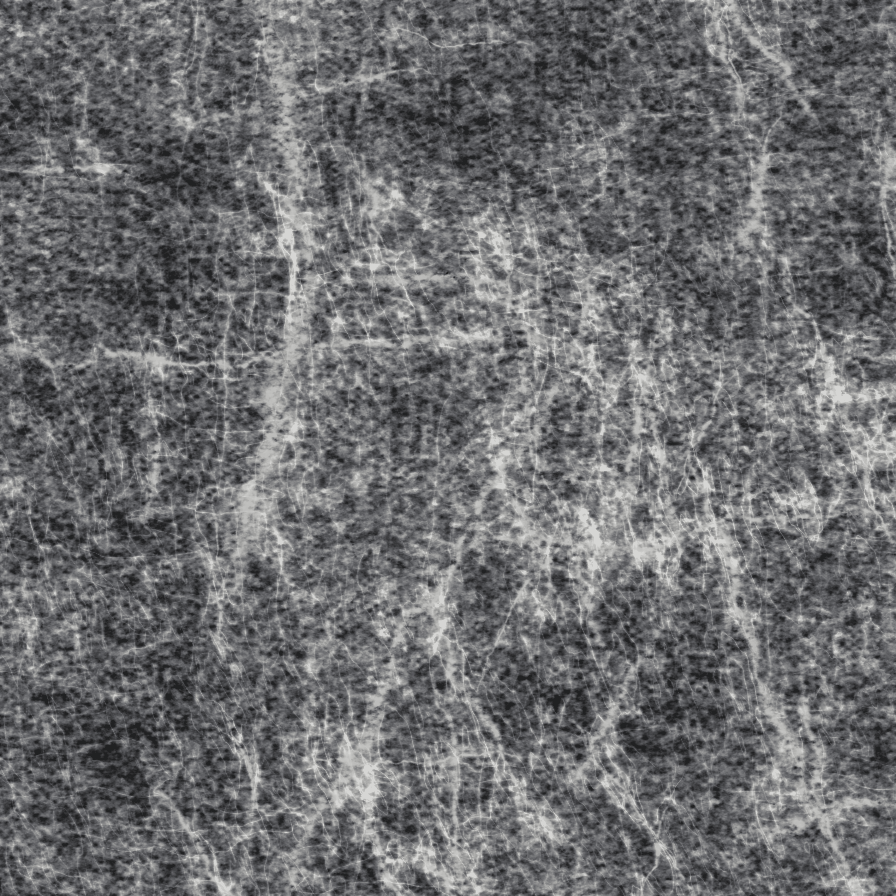
A Shadertoy shader for this texture:

```glsl
// Dark grey marble with grainy ground, a web of fine cracks and pale feathery veins.

const vec3 COOL_DARK = vec3(0.98, 0.99, 1.03);
const vec3 NEUTRAL_PALE = vec3(1.0, 1.0, 0.99);
const float GROUND_TONE = 0.285;
const float VEIN_TONE = 0.76;
const int CRACK_LAYERS = 8;
const int SMALL_VEINS = 36;

float hash(vec2 p) {
    return fract(sin(dot(p, vec2(127.1, 311.7))) * 43758.5453);
}

float noise(vec2 p) {
    vec2 cell = floor(p), f = fract(p);
    f = f * f * (3.0 - 2.0 * f);
    float low = mix(hash(cell), hash(cell + vec2(1, 0)), f.x);
    float high = mix(hash(cell + vec2(0, 1)), hash(cell + vec2(1, 1)), f.x);
    return mix(low, high, f.y);
}

mat2 rotation(float angle) {
    float c = cos(angle), s = sin(angle);
    return mat2(c, -s, s, c);
}

// Layered noise, normalised to 0..1 around 0.5
float fbm(vec2 p, int octaves) {
    float sum = 0.0, total = 0.0, weight = 0.5;
    for (int i = 0; i < octaves; i++) {
        sum += weight * noise(p);
        total += weight;
        p = rotation(0.6) * p * 2.03 + 17.3;
        weight *= 0.5;
    }
    return sum / total;
}

// Thin jagged lines running along the given angle
float threads(vec2 p, float angle, vec2 frequency, float width, float seed) {
    vec2 q = rotation(angle) * p * frequency + seed * 31.7;
    return exp(-abs(fbm(q, 4) - 0.5) / width);
}

// Crossing sets of threads, alternately steep and nearly level
float crackWeb(vec2 p) {
    float web = 0.0;
    for (int i = 0; i < CRACK_LAYERS; i++) {
        float seed = float(i) + 1.0;
        float spread = hash(vec2(seed, 4.7)) - 0.5;
        bool steep = i % 3 != 2;
        float angle = steep ? 1.7 + 0.9 * spread : 0.1 + 0.5 * spread;
        vec2 frequency = vec2(5.0, 13.0) * (1.0 + 0.32 * float(i));
        float patches = smoothstep(0.3, 0.7, fbm(p * 5.0 + seed * 9.1, 2));
        web += threads(p, angle, frequency, 0.022, seed) * mix(0.25, 1.05, patches);
    }
    return web;
}

// Tapered vein from a to b: x = bright core, y = soft halo
vec2 vein(vec2 p, vec2 a, vec2 b, float width) {
    vec2 along = b - a;
    float h = clamp(dot(p - a, along) / dot(along, along), 0.0, 1.0);
    float d = length(p - a - along * h);
    float taper = sqrt(4.0 * h * (1.0 - h));
    float swell = noise(vec2(h * length(along) * 22.0, a.x * 57.0 + a.y * 13.0));
    float w = width * (0.2 + 1.1 * swell) * taper + 0.0004;
    float spread = 0.012 + 2.5 * width;
    return taper * vec2(exp(-d * d / (w * w)), exp(-d * d / (spread * spread)));
}

vec2 joinVeins(vec2 a, vec2 b) {
    return vec2(max(a.x, b.x), a.y + b.y * (1.0 - a.y));
}

vec2 scatteredVeins(vec2 p) {
    vec2 veins = vec2(0.0);
    for (int i = 0; i < SMALL_VEINS; i++) {
        float seed = float(i) + 0.5;
        vec2 centre = vec2(hash(vec2(seed, 1.3)), hash(vec2(seed, 2.9)));
        float kind = hash(vec2(seed, 5.1));
        float spread = hash(vec2(seed, 7.7)) - 0.5;
        float angle = kind < 0.6 ? 1.85 + 0.5 * spread
                    : kind < 0.75 ? 1.2 + 0.4 * spread : 0.1 + 0.3 * spread;
        float halfLength = mix(0.06, 0.18, hash(vec2(seed, 9.2)));
        float width = mix(0.002, 0.007, pow(hash(vec2(seed, 11.4)), 2.0));
        vec2 reach = halfLength * vec2(cos(angle), sin(angle));
        veins = joinVeins(veins, vein(p, centre - reach, centre + reach, width));
    }
    return veins;
}

// The few long fractures that divide the slab
vec2 mainVeins(vec2 p) {
    vec2 veins = vein(p, vec2(0.27, -0.08), vec2(0.66, 0.67), 0.009);
    veins = joinVeins(veins, vein(p, vec2(0.29, 1.08), vec2(0.35, 0.60), 0.010));
    veins = joinVeins(veins, vein(p, vec2(0.35, 0.72), vec2(0.26, 0.34), 0.020));
    veins = joinVeins(veins, vein(p, vec2(-0.10, 0.61), vec2(0.66, 0.62), 0.005));
    veins = joinVeins(veins, vein(p, vec2(0.44, 0.36), vec2(1.10, 0.45), 0.005));
    return joinVeins(veins, vein(p, vec2(0.72, 0.62), vec2(0.98, -0.05), 0.006));
}

void mainImage(out vec4 fragColor, in vec2 fragCoord) {
    vec2 p = fragCoord / iResolution.y;

    // Ground: cloudy patches, level streaks, grain and pale flecks
    float grain = fbm(p * vec2(150.0, 210.0), 3) - 0.5;
    float clouds = fbm(p * vec2(5.0, 7.0) + 3.0, 4) - 0.5;
    float streaks = fbm(p * vec2(18.0, 85.0), 3) - 0.5;
    float flecks = smoothstep(0.58, 0.72, fbm(p * vec2(95.0, 130.0) + 40.0, 3));
    float tone = GROUND_TONE + 0.62 * grain + 0.25 * clouds + 0.16 * streaks;
    tone += 0.15 * flecks * smoothstep(-0.15, 0.15, clouds);

    // Veins on bent coordinates, with denser cracks around them
    vec2 bend = vec2(fbm(p * 7.0, 3), fbm(p * 7.0 + 50.0, 3)) - 0.5;
    vec2 jag = vec2(fbm(p * 45.0, 3), fbm(p * 45.0 + 80.0, 3)) - 0.5;
    vec2 bent = p + 0.07 * bend + 0.016 * jag;
    vec2 veins = joinVeins(mainVeins(bent), scatteredVeins(bent));
    tone += crackWeb(p + 0.03 * bend) * 0.18 * (0.9 + 0.6 * veins.y) + 0.04 * veins.y;
    float core = clamp(veins.x * (0.75 + 1.6 * grain), 0.0, 0.9);
    tone = mix(tone, VEIN_TONE, core);

    tone = clamp(tone, 0.13, 0.84);
    fragColor = vec4(tone * mix(COOL_DARK, NEUTRAL_PALE, smoothstep(0.3, 0.7, tone)), 1.0);
}
```
